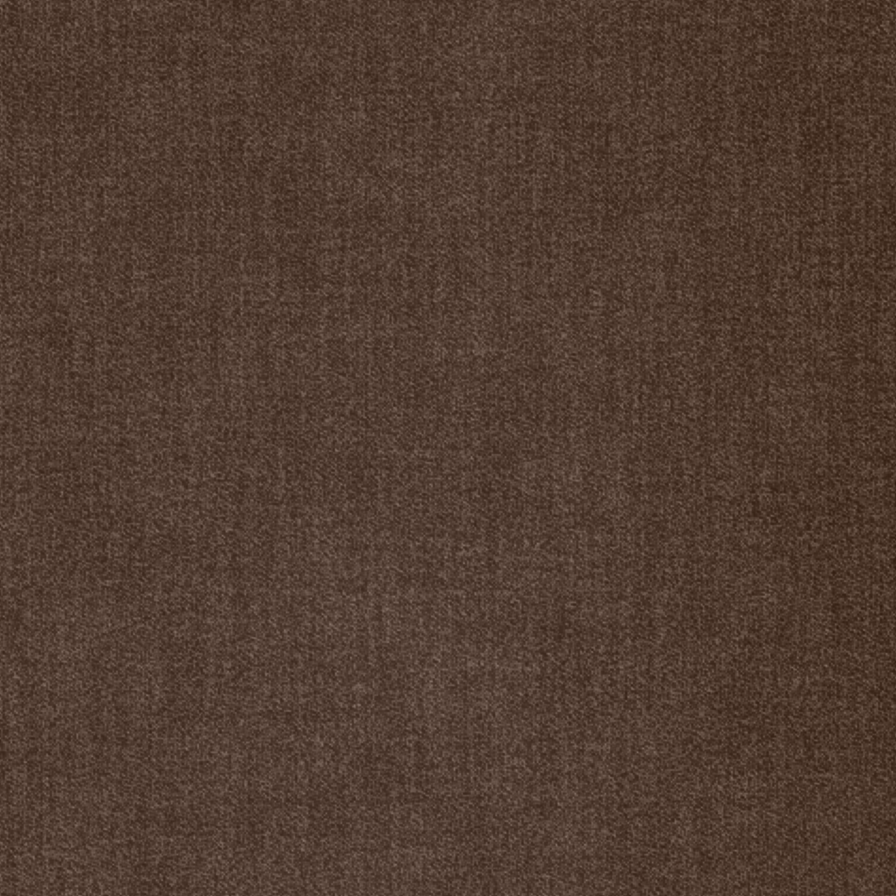
Reproduce this texture procedurally as a Shadertoy shader.

```glsl
// Fine brown woven cloth with crisp pale flecks, faint thread streaks and soft light.

const float TAU = 6.2831853;
const vec3 CLOTH_BROWN = vec3(0.314, 0.234, 0.188);
const vec3 COOL_SHEEN = vec3(0.018, 0.020, 0.025);
const vec3 WARM_SHADE = vec3(0.022, 0.024, 0.030);

// Integer hash: one value from 0 to 1 per lattice cell
float hash(vec2 cell, uint seed) {
    uvec2 q = uvec2(ivec2(cell) + 4096);
    uint h = q.x * 1597334677u ^ q.y * 3812015801u ^ seed * 2654435769u;
    h = (h ^ (h >> 16)) * 2246822519u;
    h = (h ^ (h >> 13)) * 3266489917u;
    h ^= h >> 16;
    return float(h & 65535u) / 65535.0;
}

// Smooth value noise centred on zero
float noise(vec2 p, uint seed) {
    vec2 cell = floor(p);
    vec2 f = fract(p);
    f = f * f * (3.0 - 2.0 * f);
    float low = mix(hash(cell, seed), hash(cell + vec2(1, 0), seed), f.x);
    float high = mix(hash(cell + vec2(0, 1), seed), hash(cell + vec2(1, 1), seed), f.x);
    return mix(low, high, f.y) - 0.5;
}

// Noise with its slow part removed, so grains alternate without forming blotches
float crispNoise(vec2 p, uint seed) {
    float around = noise(p + vec2(1, 0), seed) + noise(p - vec2(1, 0), seed)
                 + noise(p + vec2(0, 1), seed) + noise(p - vec2(0, 1), seed);
    return noise(p, seed) - 0.16 * around;
}

// Rows of short slanted stitches, slightly uneven in phase and strength
float stitches(vec2 uv, vec2 threads) {
    vec2 p = uv * threads;
    float drift = 0.9 * noise(p * 0.4, 11u);
    float slanted = sin(TAU * (p.y + 0.5 * p.x + drift));
    float columns = sin(TAU * (p.x + 0.4 * drift));
    float strength = 0.9 + 0.8 * noise(p * 0.6, 12u);
    return strength * (0.6 * slanted + 0.4 * columns);
}

// Fibre flecks, slightly slanted, at two sizes
float fibreGrain(vec2 uv) {
    vec2 slanted = vec2(uv.x, uv.y + 0.3 * uv.x);
    float coarse = crispNoise(slanted * vec2(245.0, 300.0), 21u);
    float fine = noise(uv * vec2(475.0, 455.0), 22u);
    return 0.100 * coarse + 0.145 * fine;
}

// Long faint threads running both ways
float threadStreaks(vec2 uv) {
    float across = noise(uv * vec2(15.0, 230.0), 31u);
    float along = noise(uv * vec2(215.0, 13.0), 32u);
    return 0.034 * across + 0.044 * along;
}

void mainImage(out vec4 fragColor, in vec2 fragCoord) {
    vec2 uv = fragCoord / iResolution.xy;

    // Weave, with its highlights stretched into pale flecks
    float weave = 0.023 * stitches(uv, vec2(190.0, 178.0));
    weave += fibreGrain(uv) + threadStreaks(uv);
    float tone = weave + 2.0 * weave * weave;
    tone += 0.014 * noise(uv * vec2(11.0, 16.0), 41u);

    // Pale sheen low in the middle, warm shade towards the right
    vec2 fromSheen = (uv - vec2(0.42, 0.18)) / vec2(0.42, 0.50);
    float sheen = exp(-dot(fromSheen, fromSheen));
    float shade = smoothstep(0.50, 1.05, uv.x);

    vec3 color = CLOTH_BROWN + COOL_SHEEN * sheen - WARM_SHADE * shade;
    fragColor = vec4(clamp(color + tone, 0.0, 1.0), 1.0);
}
```
